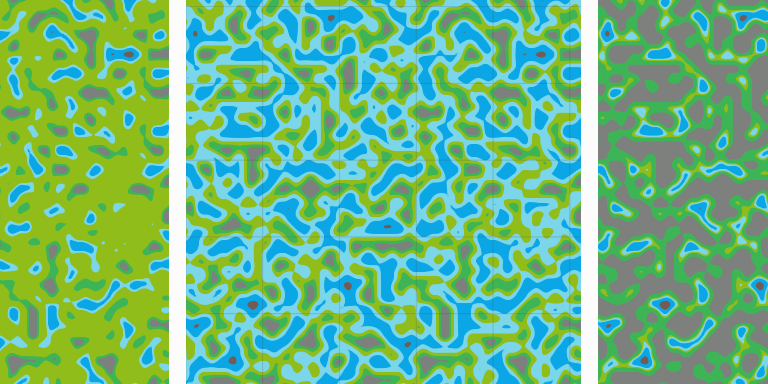
Write a Shadertoy shader that draws this texture.

```glsl
// Three panels of one gradient noise field, coloured in flat height bands.
// The panels repeat the same field sideways, each with its own band limits;
// the middle one also shows the faint seams of its square tiles.

const float PANEL_START = 0.484;   // left edge of the middle panel
const float PANEL_WIDTH = 1.029;
const float PANEL_PITCH = 1.073;   // panel plus white gap
const float TILE = 0.2;
const float CELLS_PER_TILE = 4.0;
const float SEAM_SHIFT = 0.183;
const float PIT_LIMIT = -0.53;

const vec3 WHITE = vec3(0.99);
const vec3 BROWN = vec3(0.45, 0.36, 0.33);
const vec3 BLUE  = vec3(0.04, 0.65, 0.90);
const vec3 CYAN  = vec3(0.48, 0.84, 0.91);
const vec3 LIME  = vec3(0.57, 0.74, 0.10);
const vec3 GREEN = vec3(0.24, 0.71, 0.34);
const vec3 GRAY  = vec3(0.49, 0.50, 0.49);

float hash(vec2 p) {
    vec3 q = fract(p.xyx * vec3(0.1031, 0.1030, 0.0973));
    q += dot(q, q.yzx + 33.33);
    return fract((q.x + q.y) * q.z);
}

// One of eight unit directions for a lattice corner
vec2 cornerGradient(vec2 corner) {
    float angle = floor(hash(corner + 57.0) * 8.0) * 0.785398;
    return vec2(cos(angle), sin(angle));
}

float gradientNoise(vec2 p) {
    vec2 cell = floor(p);
    vec2 f = p - cell;
    vec2 fade = f * f * f * (f * (f * 6.0 - 15.0) + 10.0);
    float sum = 0.0;
    for (int i = 0; i < 4; i++) {
        vec2 corner = vec2(i & 1, i >> 1);
        vec2 weight = mix(1.0 - fade, fade, corner);
        sum += weight.x * weight.y * dot(cornerGradient(cell + corner), f - corner);
    }
    return sum;
}

float stepSmooth(float limit, float value, float width) {
    return smoothstep(limit - 0.5 * width, limit + 0.5 * width, value);
}

// Limits: blue to cyan, cyan to lime, lime to green, green to gray
vec3 bandColor(float height, vec4 limits, float width) {
    vec3 color = mix(BROWN, BLUE, stepSmooth(PIT_LIMIT, height, width));
    color = mix(color, CYAN, stepSmooth(limits.x, height, width));
    color = mix(color, LIME, stepSmooth(limits.y, height, width));
    color = mix(color, GREEN, stepSmooth(limits.z, height, width));
    return mix(color, GRAY, stepSmooth(limits.w, height, width));
}

vec4 panelLimits(float panel) {
    if (panel < -0.5) return vec4(-0.33, -0.21, 0.23, 0.37);
    if (panel > 0.5) return vec4(-0.34, -0.25, -0.18, 0.03);
    return vec4(-0.18, 0.03, 0.21, 0.37);
}

// Coverage of thin lines along the tile borders
float tileSeams(vec2 p, float halfWidth, float pixel) {
    vec2 d = abs(fract(p / TILE + 0.5) - 0.5) * TILE;
    return 1.0 - stepSmooth(halfWidth, min(d.x, d.y), pixel);
}

void mainImage(out vec4 fragColor, in vec2 fragCoord) {
    float pixel = 1.0 / iResolution.y;
    vec2 p = fragCoord * pixel;

    // Panel index and position inside it
    float panel = floor((p.x - PANEL_START) / PANEL_PITCH);
    vec2 local = vec2(p.x - PANEL_START - panel * PANEL_PITCH, p.y - SEAM_SHIFT);

    // Banded height field
    float height = gradientNoise(local / TILE * CELLS_PER_TILE);
    float width = clamp(fwidth(height), 0.0001, 0.15);
    vec3 color = bandColor(height, panelLimits(panel), width);

    // Faint seams in the middle panel
    float seams = tileSeams(local, 0.0015, pixel) * (abs(panel) < 0.5 ? 0.2 : 0.0);
    color = mix(color, GRAY * 0.6, seams);

    // White gaps between panels
    float edge = min(local.x, PANEL_WIDTH - local.x);
    color = mix(WHITE, color, stepSmooth(0.0, edge, pixel));
    fragColor = vec4(color, 1.0);
}
```
